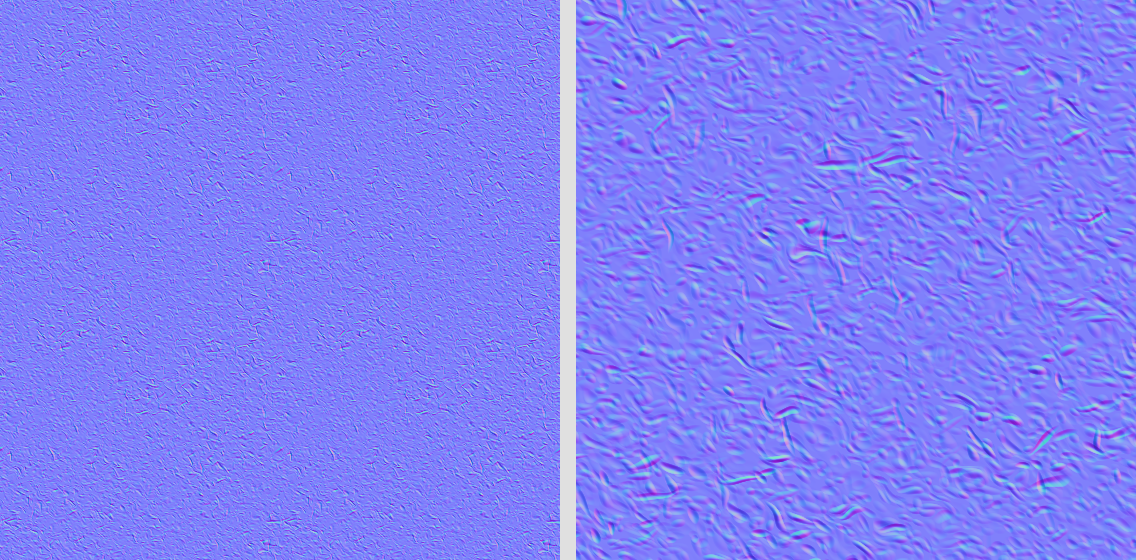
Left, the full canvas; right, a detail of the centre.
Write a Shadertoy shader that draws this texture map.

```glsl
// Integer hash: three random values from 0 to 1
vec3 hash3(ivec3 cell) {
    uvec3 v = uvec3(cell) * 1664525u + 1013904223u;
    v.x += v.y * v.z; v.y += v.z * v.x; v.z += v.x * v.y;
    v ^= v >> 16u;
    v.x += v.y * v.z; v.y += v.z * v.x; v.z += v.x * v.y;
    return vec3(v >> 8u) / 16777216.0;
}

// Value noise that wraps after "count" cells
float wrapNoise(vec2 uv, float count, int seed) {
    vec2 p = uv * count, cell = floor(p), f = p - cell;
    f = f * f * (3.0 - 2.0 * f);
    vec4 corner;
    for (int i = 0; i < 4; i++) {
        vec2 c = mod(cell + vec2(i & 1, i >> 1), count);
        corner[i] = hash3(ivec3(c, seed)).x;
    }
    vec2 row = mix(corner.xz, corner.yw, f.x);
    return mix(row.x, row.y, f.y);
}

// Summed slope of scattered oval bumps and hollows, one per wrapping cell.
// radii: half length and half width in cells; spread: random turn in radians
vec2 bumpSlope(vec2 uv, float count, vec2 radii, float spread, float density, int seed) {
    vec2 p = uv * count, cell = floor(p), slope = vec2(0.0);
    for (int y = -1; y <= 1; y++)
    for (int x = -1; x <= 1; x++) {
        vec2 c = cell + vec2(x, y);
        ivec2 id = ivec2(mod(c, count));
        vec3 place = hash3(ivec3(id, seed));
        vec3 shape = hash3(ivec3(id, seed + 50));
        if (place.z > density) continue;

        float angle = -0.5 + spread * (shape.x - 0.5) * 2.0;
        vec2 along = vec2(cos(angle), sin(angle));
        vec2 across = vec2(-along.y, along.x);
        vec2 size = radii * vec2(mix(0.55, 1.0, shape.y), 1.0);
        vec2 d = p - c - place.xy;
        vec2 q = vec2(dot(d, along), dot(d, across)) / size;

        // Derivative of (1 - r^2)^2, scaled by the narrow radius
        float falloff = max(0.0, 1.0 - dot(q, q));
        vec2 g = -4.0 * falloff * q * size.y / size;
        slope += (along * g.x + across * g.y) * (shape.z * 2.0 - 1.0);
    }
    return slope;
}

void mainImage(out vec4 fragColor, in vec2 fragCoord) {
    vec2 uv = fract(2.0 * fragCoord / iResolution.xy);

    // Rough and calm patches of plaster
    float patches = 0.5 * wrapNoise(uv, 9.0, 1) + 0.5 * wrapNoise(uv, 21.0, 2);
    float rough = smoothstep(0.25, 0.75, patches);

    // Bend the strokes so that no outline is perfectly regular
    vec2 bend = vec2(wrapNoise(uv, 40.0, 7), wrapNoise(uv, 40.0, 8)) - 0.5;
    vec2 bent = uv + 0.011 * bend;

    // Fine slanted grain, then dents, then thin scratches
    vec2 slope = 0.29 * bumpSlope(bent, 84.0, vec2(0.95, 0.40), 0.45, 1.0, 3);
    slope += 0.19 * bumpSlope(bent, 54.0, vec2(0.95, 0.34), 0.6, 0.9, 4);
    slope += mix(0.2, 0.72, rough) * bumpSlope(bent, 48.0, vec2(0.85, 0.25), 0.9, 0.5, 5);
    slope += mix(0.2, 0.85, rough) * bumpSlope(bent, 27.0, vec2(0.8, 0.13), 1.2, 0.5, 6);

    // Tangent-space normal as colour
    vec3 normal = normalize(vec3(-slope * vec2(0.9, 1.05), 1.0));
    fragColor = vec4((0.5 + 0.5 * normal) * vec3(1.0, 1.0, 0.985), 1.0);
}
```
